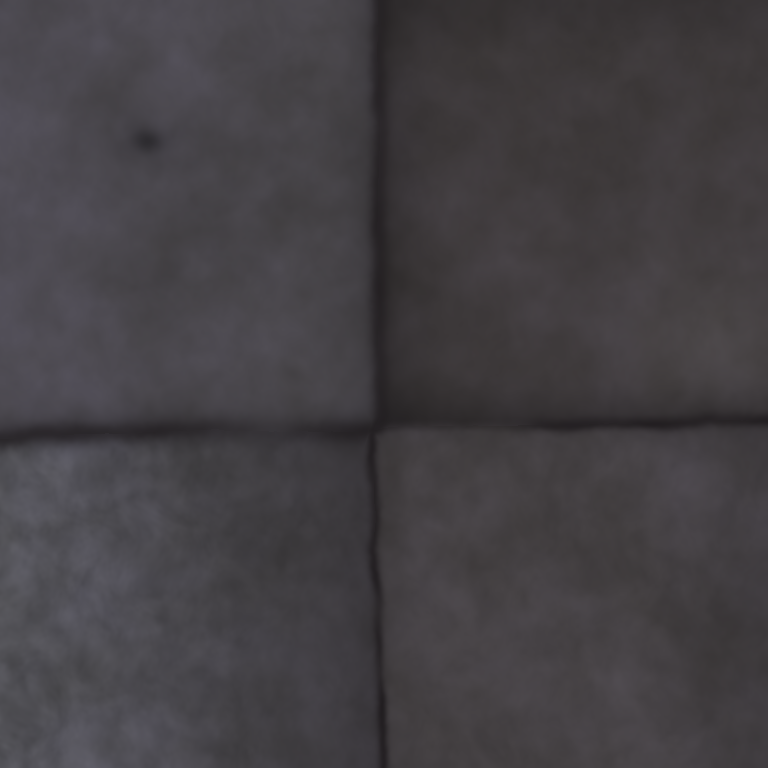
Write a WebGL 1 fragment shader that draws this texture.

```glsl
precision highp float;
// Two by two worn grey stone slabs separated by dark, slightly crooked joints.
// Each slab has its own tint, lighting gradient and grain from layered value
// noise; the joints are soft, unevenly filled bands around wavering lines.
uniform vec2 u_resolution;

#define JOINT_CENTER vec2(0.492, 0.442)
#define STONE_TOP_LEFT vec3(0.292, 0.281, 0.303)
#define STONE_TOP_RIGHT vec3(0.249, 0.232, 0.238)
#define STONE_LOW_LEFT vec3(0.288, 0.281, 0.302)
#define STONE_LOW_RIGHT vec3(0.277, 0.261, 0.272)
#define JOINT_COLOR vec3(0.115, 0.100, 0.110)
#define PIT_CENTER vec2(0.192, 0.816)
#define STAIN 0.27
#define MOTTLE 0.17
#define GRAIN 0.25

float hash(vec2 p) {
  vec3 q = fract(vec3(p.xyx) * 0.1031);
  q += dot(q, q.yzx + 33.33);
  return fract((q.x + q.y) * q.z);
}

float noise(vec2 p) {
  vec2 cell = floor(p);
  vec2 f = fract(p);
  f = f * f * (3.0 - 2.0 * f);
  float low = mix(hash(cell), hash(cell + vec2(1.0, 0.0)), f.x);
  float high = mix(hash(cell + vec2(0.0, 1.0)), hash(cell + 1.0), f.x);
  return mix(low, high, f.y);
}

// Layered noise centred on zero; each octave is turned to hide the lattice.
float fbm(vec2 p) {
  float sum = 0.0;
  float amplitude = 0.5;
  for (int i = 0; i < 3; i++) {
    p = mat2(1.6, 1.2, -1.2, 1.6) * p + 7.3;
    sum += amplitude * (noise(p) - 0.5);
    amplitude *= 0.5;
  }
  return sum;
}

float band(float offset, float width) {
  return exp(-offset * offset / (width * width));
}

// Signed offsets from the vertical (x) and horizontal (y) joint lines.
vec2 jointOffset(vec2 uv) {
  float lower = smoothstep(0.46, 0.43, uv.y);
  float bend = lower * (0.007 - 0.038 * uv.y);
  float waver = 0.005 * (noise(vec2(3.0, uv.y * 18.0)) - 0.5);
  float slope = 0.021 * (uv.x - 0.5);
  float ripple = 0.007 * (noise(vec2(uv.x * 15.0, 8.0)) - 0.5);
  vec2 chips = 0.006 * vec2(fbm(uv * 20.0), fbm(uv * 20.0 + 31.0));
  return uv - JOINT_CENTER - vec2(bend + waver, slope + ripple) + chips;
}

vec3 stone(vec2 uv, vec2 side) {
  vec3 upper = mix(STONE_TOP_LEFT, STONE_TOP_RIGHT, side.x);
  vec3 lower = mix(STONE_LOW_LEFT, STONE_LOW_RIGHT, side.x);
  vec3 color = mix(lower, upper, side.y);

  // Cool light from the left, dim edges on the right.
  float lowLeft = (1.0 - side.x) * (1.0 - side.y);
  float glow = (1.0 - side.x) * (0.25 - uv.x);
  color += glow * mix(vec3(0.05, 0.05, 0.08), vec3(0.20, 0.22, 0.24), lowLeft);
  color *= 1.0 - 0.13 * smoothstep(0.80, 1.0, uv.x) * (1.0 - side.y);
  color += 0.045 * band(length(uv - vec2(0.93, 0.55)), 0.10) * side.x * side.y;
  color *= 1.0 - 0.12 * smoothstep(0.92, 1.0, uv.y) * side.x;

  // Broad stains, hand-sized mottling, then grain roughest at lower left.
  vec2 slabShift = 19.0 * floor(side + 0.5);
  float stains = fbm(uv * 3.5 + slabShift);
  float mottle = fbm(uv * 11.0 + slabShift + 4.0);
  vec2 bent = uv + 0.02 * vec2(noise(uv * 17.0), noise(uv * 17.0 + 6.0));
  float grain = fbm(bent * vec2(25.0, 21.0) + slabShift);
  float rough = mix(0.62, 0.38, side.y);
  rough += lowLeft * 0.65 * smoothstep(0.48, 0.05, uv.x);
  color *= 1.0 + STAIN * stains + MOTTLE * mottle + GRAIN * rough * grain;

  // The lighter stains lean toward blue.
  color.b *= 1.0 + 0.06 * (stains + mottle);
  return color;
}

void main() {
  vec2 uv = gl_FragCoord.xy / u_resolution;
  vec2 offset = jointOffset(uv);
  vec2 side = smoothstep(-0.010, 0.010, offset);
  vec3 color = stone(uv, side);

  // Soft shade beside the joints, deepest on the upper right slab.
  float upperRight = side.x * side.y;
  float edgeShade = 0.12 * band(offset.x, 0.045) * mix(0.6, 1.0, side.y);
  edgeShade += 0.13 * band(offset.y, 0.035) * mix(0.5, 1.0, side.y);
  edgeShade += 0.10 * upperRight * (band(offset.x, 0.10) + band(offset.y, 0.06));
  color *= 1.0 - edgeShade;

  // Vertical joint: a soft band above, a thin uneven crack below.
  float wear = noise(vec2(2.0, uv.y * 24.0));
  float vertical = band(offset.x, mix(0.0068, 0.0115, side.y));
  vertical *= mix(0.45 + 0.45 * wear, 0.50 + 0.20 * wear, side.y);

  // Horizontal joint: wide on the left, faint then thin on the right.
  float fill = mix(1.0, 0.35 + 0.80 * smoothstep(0.65, 0.72, uv.x), side.x);
  float leftFade = 1.0 - 0.35 * band(uv.x - 0.36, 0.07);
  float patchy = 0.30 + 0.42 * noise(vec2(uv.x * 20.0, 2.0));
  float horizontal = band(offset.y, mix(0.0145, 0.0090, side.x));
  horizontal *= fill * leftFade * patchy;
  float corner = 0.72 * band(length(offset * vec2(0.8, 1.2)), 0.014);
  color = mix(color, JOINT_COLOR, max(max(vertical, horizontal), corner));

  // One shallow pit with a blurred rim.
  vec2 pit = (uv - PIT_CENTER) * vec2(0.8, 1.1);
  color *= 1.0 - 0.30 * band(length(pit), 0.016) - 0.10 * band(length(pit), 0.04);

  gl_FragColor = vec4(color, 1.0);
}
```
